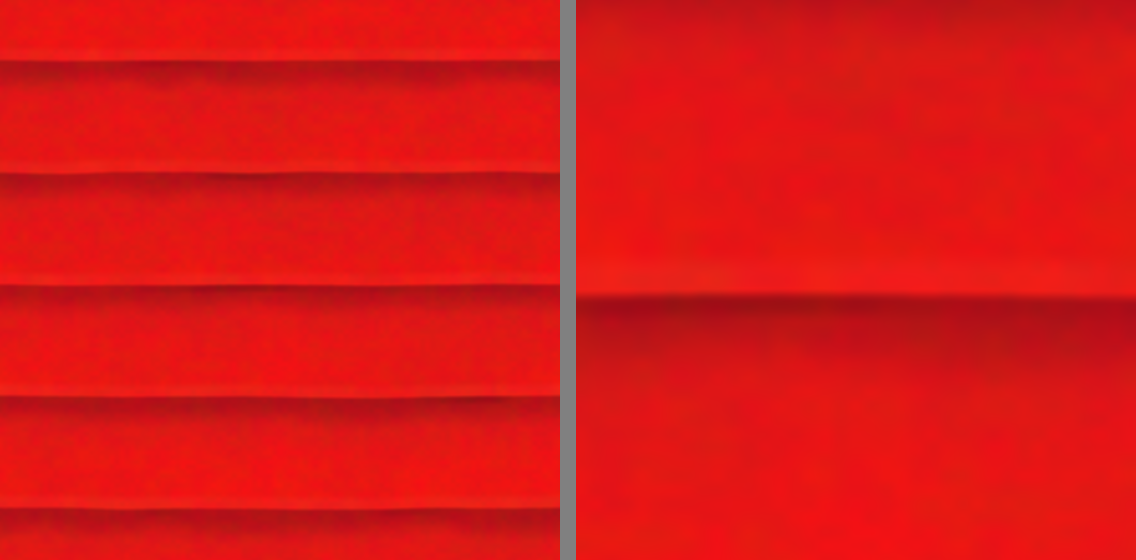
Left, the full canvas; right, a detail of the centre.
Give the GLSL for this texture, as a three.js fragment shader.

```glsl
// Five overlapping red horizontal slats with soft shadows and faint mottled wear.
varying vec2 vUv;

const float ROWS = 5.0;
const float FIRST_EDGE = 0.896;      // height of the topmost slat edge
const float EDGE_SOFTNESS = 0.045;   // in slat heights
const float EDGE_WOBBLE = 0.014;
const float SHADOW_START = 0.07;
const float SHADOW_END = 0.34;
const float GLOW_END = 0.68;
const float DULLEST_ROW = 0.75;
const float ROW_DULLING = 0.55;
const float MOTTLE = 0.032;
const float GRAIN = 0.022;
const vec3 SHADOW_RED = vec3(0.705, 0.070, 0.090);
const vec3 BODY_RED = vec3(0.865, 0.090, 0.090);
const vec3 LIT_RED = vec3(0.925, 0.085, 0.075);
const vec3 CREASE_RED = vec3(0.570, 0.050, 0.075);
const vec3 RIM_TINT = vec3(0.015, 0.045, 0.030);
const float TAU = 6.28318;

float hash(vec2 p) {
  vec3 q = fract(vec3(p.xyx) * 0.1031);
  q += dot(q, q.yzx + 33.33);
  return fract((q.x + q.y) * q.z);
}

// Value noise whose lattice wraps after a whole number of cells
float tileNoise(vec2 uv, vec2 cells, float seed) {
  vec2 p = uv * cells;
  vec2 i = floor(p);
  vec2 f = fract(p);
  f = f * f * (3.0 - 2.0 * f);
  vec2 a = mod(i, cells) + seed;
  vec2 b = mod(i + 1.0, cells) + seed;
  return mix(mix(hash(a), hash(vec2(b.x, a.y)), f.x),
             mix(hash(vec2(a.x, b.y)), hash(b), f.x), f.y);
}

float signedNoise(vec2 uv, vec2 cells, float seed) {
  return tileNoise(uv, cells, seed) * 2.0 - 1.0;
}

void main() {
  // Distance down each slat, from its upper edge (0) to its lower edge (1)
  float wobble = EDGE_WOBBLE * signedNoise(vUv, vec2(9.0, 5.0), 11.0);
  float down = (FIRST_EDGE - vUv.y) * ROWS + wobble;
  float row = mod(floor(down), ROWS);
  float d = fract(down);
  float edge = smoothstep(0.0, EDGE_SOFTNESS, d);

  // Shadow under the slat above, fading to the lit lower part
  float reach = d + 0.035 * signedNoise(vUv, vec2(14.0, 20.0), 23.0);
  float glow = smoothstep(0.22, GLOW_END, reach);
  float dull = ROW_DULLING * (0.5 + 0.5 * cos(TAU * (row - DULLEST_ROW) / ROWS));
  dull *= 1.0 - 0.8 * smoothstep(0.6, 1.0, d);
  vec3 color = mix(SHADOW_RED, BODY_RED, smoothstep(SHADOW_START, SHADOW_END, reach));
  color = mix(color, LIT_RED, glow * (1.0 - dull));
  color = mix(LIT_RED, color, edge);

  // Broken dark crease right below the edge
  float crease = edge * (1.0 - smoothstep(0.05, 0.11, d));
  crease *= smoothstep(0.45, 0.9, tileNoise(vUv, vec2(7.0, 5.0), 37.0));
  color = mix(color, CREASE_RED, 0.6 * crease);

  // Pale rim along the lower lip
  float rim = smoothstep(0.88, 0.96, d) + 1.0 - edge;
  rim *= 0.4 + 0.6 * tileNoise(vUv, vec2(24.0, 5.0), 41.0);
  color += RIM_TINT * min(rim, 1.0);

  // Blotches and fine grain
  float blotch = 0.6 * signedNoise(vUv, vec2(12.0, 15.0), 53.0)
               + 0.4 * signedNoise(vUv, vec2(34.0, 38.0), 67.0);
  float grain = signedNoise(vUv, vec2(110.0, 120.0), 79.0);
  float tint = signedNoise(vUv, vec2(48.0, 52.0), 97.0);
  color += vec3(1.0, -0.2, -0.1) * (MOTTLE * blotch + GRAIN * grain);
  color += vec3(-0.006, 0.018, -0.012) * tint;

  gl_FragColor = vec4(clamp(color, 0.0, 1.0), 1.0);
}
```
